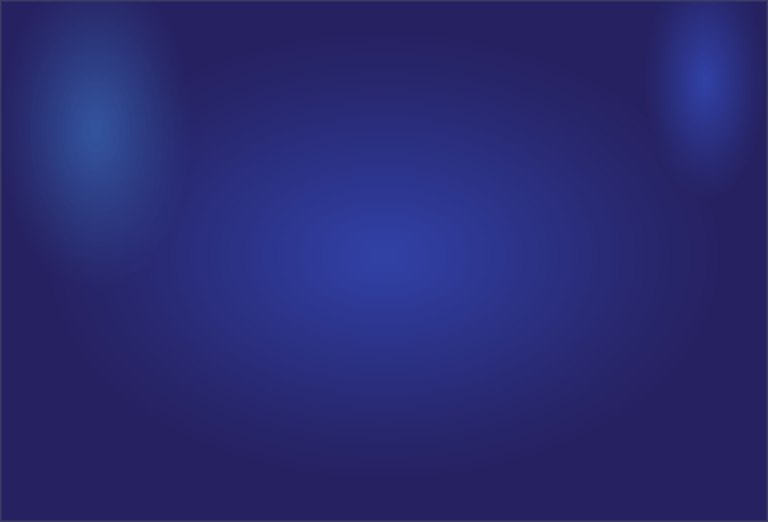
Reproduce this background procedurally as a WebGL 1 fragment shader.

```glsl
precision highp float;
// Deep indigo backdrop lit by three soft elliptical glows: a wide one in the
// middle and two tall ones near the upper corners, inside a hairline frame.
// Each glow fades with elliptical distance in faint, smoothed bands.

uniform vec2 u_resolution;

// Colours
const vec3 INDIGO = vec3(0.150, 0.132, 0.385);
const vec3 ROYAL_BLUE = vec3(0.190, 0.250, 0.640);
const vec3 STEEL_BLUE = vec3(0.200, 0.325, 0.615);
const vec3 FRAME_GRAY = vec3(0.235, 0.240, 0.400);

// Glow centres and radii, as fractions of the canvas
const vec2 MIDDLE_CENTER = vec2(0.500, 0.510);
const vec2 MIDDLE_RADIUS = vec2(0.425, 0.415);
const vec2 LEFT_CENTER = vec2(0.125, 0.750);
const vec2 LEFT_RADIUS = vec2(0.122, 0.300);
const vec2 RIGHT_CENTER = vec2(0.918, 0.844);
const vec2 RIGHT_RADIUS = vec2(0.076, 0.220);

const float CORE_SIZE = 0.09;      // rounded plateau at each glow's heart
const float FALLOFF = 1.2;         // above 1 softens the outer rim
const float BAND_COUNT = 16.0;
const float BAND_STRENGTH = 0.4;
const float FRAME_WIDTH = 1.0 / 348.0; // fraction of the canvas height

// Replaces a smooth ramp by soft-edged steps
float softSteps(float value) {
  float scaled = value * BAND_COUNT;
  float stepped = floor(scaled) + smoothstep(0.3, 0.7, fract(scaled));
  return mix(value, stepped / BAND_COUNT, BAND_STRENGTH);
}

// Strength of an elliptical glow: 1 at its centre, 0 at its rim
float ellipseGlow(vec2 uv, vec2 center, vec2 radius) {
  float dist = length((uv - center) / radius);
  float rounded = sqrt(dist * dist + CORE_SIZE * CORE_SIZE) - CORE_SIZE;
  float ramp = clamp(1.0 - rounded / (1.0 - CORE_SIZE * 0.5), 0.0, 1.0);
  return softSteps(pow(ramp, FALLOFF));
}

// Coverage of the frame, antialiased over one pixel
float frameMask(vec2 uv) {
  vec2 toEdge = min(uv, 1.0 - uv) * u_resolution;
  float inset = min(toEdge.x, toEdge.y);
  return clamp(FRAME_WIDTH * u_resolution.y - inset + 0.5, 0.0, 1.0);
}

void main() {
  vec2 uv = gl_FragCoord.xy / u_resolution;

  // Glows, from back to front
  vec3 color = INDIGO;
  color = mix(color, ROYAL_BLUE, ellipseGlow(uv, MIDDLE_CENTER, MIDDLE_RADIUS));
  color = mix(color, ROYAL_BLUE, ellipseGlow(uv, RIGHT_CENTER, RIGHT_RADIUS));
  color = mix(color, STEEL_BLUE, ellipseGlow(uv, LEFT_CENTER, LEFT_RADIUS));

  // Hairline frame
  color = mix(color, FRAME_GRAY, frameMask(uv));

  gl_FragColor = vec4(color, 1.0);
}
```
